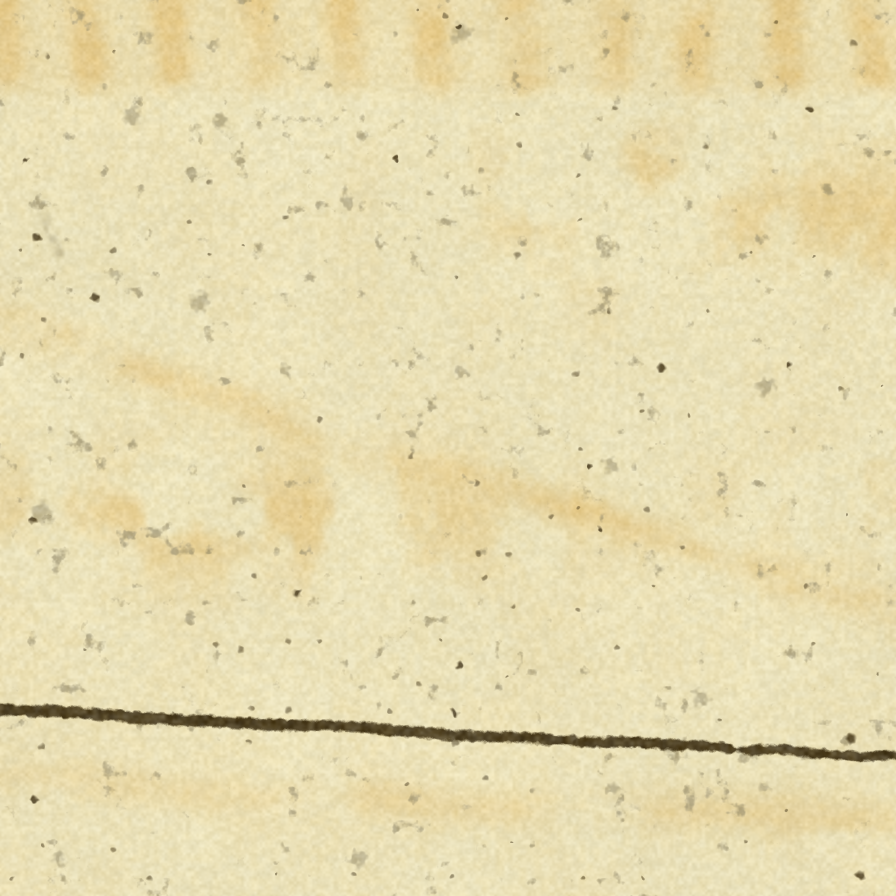
This texture is drawn by a WebGL 1 fragment shader. Its source:

```glsl
precision highp float;
// Aged cream paper with fine grain, ochre stains and dark flecks, crossed by
// one ragged ink line. Stains are soft bands and windows broken up by fractal
// noise; flecks are jittered dots in a hashed grid; grain is value noise.
uniform vec2 u_resolution;

#define GRAIN_SCALE 200.0
#define GRAIN_AMOUNT 0.095
#define STAIN_AMOUNT 0.72
#define STRIPE_COUNT 10.3
#define LINE_START 0.208
#define LINE_SLOPE -0.053
#define LINE_HALF_WIDTH 0.0066
#define BAND_START 0.642
#define BAND_SLOPE -0.33

const vec3 PAPER = vec3(0.922, 0.886, 0.728);
const vec3 STAIN = vec3(0.885, 0.755, 0.475);
const vec3 DUST = vec3(0.60, 0.56, 0.43);
const vec3 INK = vec3(0.25, 0.195, 0.085);

float hash(vec2 p) {
  vec3 q = fract(vec3(p.xyx) * 0.1031);
  q += dot(q, q.yzx + 33.33);
  return fract((q.x + q.y) * q.z);
}

float noise(vec2 p) {
  vec2 cell = floor(p);
  vec2 f = fract(p);
  f = f * f * (3.0 - 2.0 * f);
  float low = mix(hash(cell), hash(cell + vec2(1.0, 0.0)), f.x);
  float high = mix(hash(cell + vec2(0.0, 1.0)), hash(cell + vec2(1.0, 1.0)), f.x);
  return mix(low, high, f.y);
}

float fbm(vec2 p) {
  float sum = 0.0;
  float weight = 0.5;
  for (int i = 0; i < 4; i++) {
    sum += weight * noise(p);
    p = p * 2.03 + 17.3;
    weight *= 0.5;
  }
  return sum / 0.9375;
}

float bell(float x, float width) {
  return exp(-x * x / (width * width));
}

// Soft elliptical window around a centre
float patchMask(vec2 p, vec2 centre, vec2 radius) {
  vec2 d = (p - centre) / radius;
  return exp(-dot(d, d));
}

float stainMask(vec2 p) {
  float blotch = smoothstep(0.40, 0.72, fbm(p * vec2(15.0, 11.0) + 40.0));
  float breakup = smoothstep(0.22, 0.68, fbm(p * vec2(11.0, 20.0) + 70.0));

  // Row of upright stripes along the top
  float wobble = 0.22 * (noise(p * vec2(9.0, 14.0)) - 0.5);
  float stripe = 0.5 + 0.5 * cos(6.2832 * (p.x * STRIPE_COUNT + wobble));
  float top = smoothstep(0.882, 0.915, p.y + 0.02 * (fbm(p * 30.0) - 0.5));
  float stain = top * (0.20 + 0.65 * stripe * stripe * (0.45 + breakup));

  // Slanted band across the middle and a fainter one under the line
  float bend = 0.045 * (fbm(p * 6.0 + 9.0) - 0.5);
  float band = p.y - BAND_START - BAND_SLOPE * p.x + bend;
  stain += 0.75 * bell(band, 0.024) * (0.25 + 0.75 * breakup);
  stain += 0.50 * bell(p.y - 0.132 + 0.055 * p.x + bend, 0.024) * breakup;

  // Blotched areas
  float area = patchMask(p, vec2(0.73, 0.77), vec2(0.19, 0.085));
  area += 0.75 * patchMask(p, vec2(0.98, 0.75), vec2(0.09, 0.06));
  area += 0.95 * patchMask(p, vec2(0.28, 0.42), vec2(0.34, 0.065));
  area += 0.60 * patchMask(p, vec2(0.95, 0.44), vec2(0.12, 0.06));
  stain += 0.90 * area * blotch;
  return clamp(stain + 0.10 * blotch, 0.0, 1.0);
}

// One jittered fleck in some cells of a grid; radius in canvas units
float flecks(vec2 p, float count, float chance, float radius, float seed) {
  vec2 cell = floor(p * count);
  vec2 jitter = vec2(hash(cell + seed), hash(cell + seed + 31.7));
  vec2 d = p - (cell + 0.25 + 0.5 * jitter) / count;
  d += 0.9 * radius * (vec2(noise(p * 210.0), noise(p * 210.0 + 50.0)) - 0.5);
  float size = radius * (0.5 + 0.6 * hash(cell + seed + 7.1));
  float present = step(hash(cell + seed + 3.9), chance);
  return present * (1.0 - smoothstep(0.35 * size, 1.25 * size, length(d)));
}

float segmentDistance(vec2 p, vec2 a, vec2 b) {
  vec2 ab = b - a;
  return length(p - a - ab * clamp(dot(p - a, ab) / dot(ab, ab), 0.0, 1.0));
}

float inkLine(vec2 p) {
  float offset = p.y - LINE_START - LINE_SLOPE * p.x;
  offset += 0.004 * (noise(vec2(p.x * 24.0, 3.0)) - 0.5);
  float ragged = 0.006 * (fbm(p * 150.0) - 0.5);
  float taper = 1.0 - 0.22 * p.x;
  float gap = 0.8 * bell(p.x - 0.824, 0.006);
  float halfWidth = LINE_HALF_WIDTH * taper * (1.0 - gap) + ragged;
  return 1.0 - smoothstep(-0.002, 0.002, abs(offset) - halfWidth);
}

void main() {
  vec2 p = gl_FragCoord.xy / u_resolution;

  // Paper, stains and broad tone
  vec3 color = mix(PAPER, STAIN, STAIN_AMOUNT * stainMask(p));
  color += 0.03 * (fbm(p * 7.0 + 21.0) - 0.5);

  // Grey dust, a short scratch and dark flecks
  float dust = smoothstep(0.70, 0.86, fbm(p * 52.0 + 5.0));
  float scratch = segmentDistance(p, vec2(0.047, 0.765), vec2(0.066, 0.718));
  dust += 0.6 * (1.0 - smoothstep(0.002, 0.009, scratch)) * noise(p * 120.0);
  dust += 0.8 * flecks(p, 11.0, 0.14, 0.011, 12.0);
  color = mix(color, DUST, 0.65 * clamp(dust, 0.0, 1.0));
  float dark = flecks(p, 13.0, 0.12, 0.0055, 60.0);
  dark = max(dark, 0.6 * flecks(p, 27.0, 0.10, 0.0038, 90.0));
  color = mix(color, INK, 0.8 * dark);

  // Ink line with mottled density
  float density = 0.78 + 0.22 * noise(p * 170.0 + 8.0);
  color = mix(color, INK, inkLine(p) * density);

  // Fine grain, slightly stronger in blue
  float grain = 0.6 * noise(p * GRAIN_SCALE) + 0.4 * noise(p * GRAIN_SCALE * 1.7 + 80.0) - 0.5;
  float tint = noise(p * GRAIN_SCALE * 0.6 + 130.0) - 0.5;
  color += GRAIN_AMOUNT * grain * vec3(0.85, 0.95, 1.2);
  color += 0.03 * tint * vec3(0.3, -0.1, -1.0);
  gl_FragColor = vec4(clamp(color, 0.0, 1.0), 1.0);
}
```
